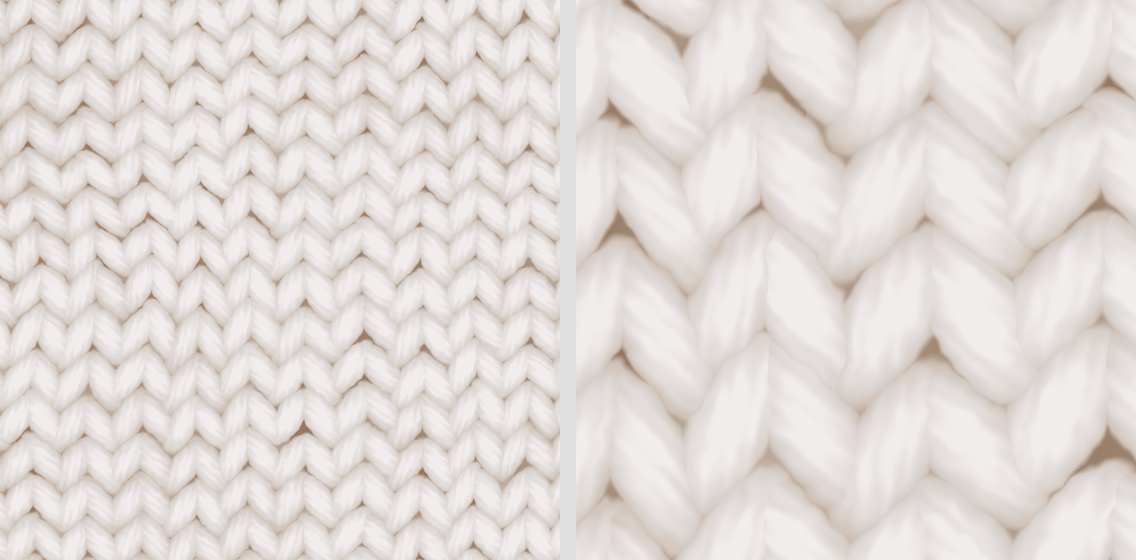
Left: the whole. Right: its middle third, enlarged.
Write a WebGL 1 fragment shader that draws this texture.

```glsl
precision highp float;
// Cream chunky stocking-stitch knit: leaning plump yarn leaves with dark gaps between.
uniform vec2 u_resolution;

#define COLUMNS 10.2     // V columns across the canvas
#define ROWS 13.6        // stitches up the canvas
#define APEX_X 0.062     // canvas x of the first column ridge
#define LEAN 0.57        // tilt of a strand from vertical, radians
#define LEAF_SIZE vec2(0.76, 0.34) // half length and half width, in rows
#define JITTER 0.11      // placement wobble of each strand
#define WANDER 0.42      // slow drift of the columns
#define PLY_FREQ 36.0    // twist ridges per strand
#define PLY_DEPTH 0.085
#define FIBRE_DEPTH 0.22

const vec3 HIGHLIGHT = vec3(0.95, 0.93, 0.93);
const vec3 WOOL      = vec3(0.885, 0.865, 0.855);
const vec3 SHADE     = vec3(0.85, 0.82, 0.80);
const vec3 CREASE    = vec3(0.82, 0.77, 0.73);
const vec3 GAP       = vec3(0.58, 0.47, 0.38);

float hash(vec2 p) {
  vec3 q = fract(vec3(p.xyx) * 0.1031);
  q += dot(q, q.yzx + 33.33);
  return fract((q.x + q.y) * q.z);
}

float noise(vec2 p) {
  vec2 cell = floor(p), f = fract(p);
  f = f * f * (3.0 - 2.0 * f);
  return mix(mix(hash(cell), hash(cell + vec2(1.0, 0.0)), f.x),
             mix(hash(cell + vec2(0.0, 1.0)), hash(cell + vec2(1.0, 1.0)), f.x), f.y);
}

// Highest strand at p: x = height, yz = position along and across it, w = its random tone.
vec4 topStrand(vec2 p, float halfColumn) {
  vec4 top = vec4(-9.0, 0.0, 0.0, 0.0);
  float here = floor(p.x / halfColumn);
  for (int i = -1; i <= 1; i++) {
    float side = here + float(i);
    float lean = mod(side, 2.0) < 0.5 ? -1.0 : 1.0;
    float rise = 0.35 * (hash(vec2(floor((side + 1.0) * 0.5), 7.0) + 40.0) - 0.5);
    float row = floor(p.y - rise);
    for (int j = -1; j <= 1; j++) {
      vec2 id = vec2(side, row + float(j)) + 50.0;
      vec2 wobble = vec2(hash(id), hash(id + 17.3)) - 0.5;
      vec2 center = vec2((side + 0.5) * halfColumn, row + float(j) + 0.5 + rise);
      vec2 d = p - center - JITTER * wobble;
      float angle = LEAN + 0.22 * (hash(id + 31.7) - 0.5);
      vec2 axis = vec2(lean * sin(angle), cos(angle));
      vec2 local = vec2(dot(d, axis), dot(d, vec2(axis.y, -axis.x)));
      vec2 e = local / (LEAF_SIZE * (0.96 + 0.12 * hash(id + 5.9)));
      float height = 1.0 - dot(e, e);
      if (height > top.x) top = vec4(height, local, hash(id + 71.1));
    }
  }
  return top;
}

void main() {
  vec2 uv = gl_FragCoord.xy / u_resolution;
  float halfColumn = 0.5 * ROWS / COLUMNS;

  // Hand-knit unevenness: slow drift plus a fuzzy edge
  vec2 p = (uv - vec2(APEX_X, 0.0)) * ROWS;
  p += WANDER * (vec2(noise(uv * 4.0 + 3.0), noise(uv * 4.0 + 19.0)) - 0.5);
  p += 0.05 * (vec2(noise(uv * 95.0), noise(uv * 95.0 + 37.0)) - 0.5);

  vec4 strand = topStrand(p, halfColumn);
  float height = strand.x;

  // Twisted plies and fine fibres run slightly across the strand
  float ply = strand.y * 0.34 + strand.z * 0.94;
  float body = smoothstep(0.05, 0.5, height);
  float ridges = sin(ply * PLY_FREQ + strand.w * 6.28 + 1.5 * noise(p * 3.0 + 60.0));
  float fibres = noise(vec2(ply * 16.0, strand.y * 4.0) + strand.w * 90.0 + 30.0) - 0.5;
  float tone = height + body * (PLY_DEPTH * ridges + FIBRE_DEPTH * fibres);
  tone += 0.16 * (strand.w - 0.5) + 0.18 * (noise(uv * 6.0 + 80.0) - 0.5);
  tone += 0.08 * (noise(uv * 150.0 + 11.0) - 0.5);

  // Wool shading from crease to crown
  vec3 color = mix(CREASE, SHADE, smoothstep(0.0, 0.28, tone));
  color = mix(color, WOOL, smoothstep(0.22, 0.55, tone));
  color = mix(color, HIGHLIGHT, smoothstep(0.5, 0.98, tone));

  // Brown gaps, strongest under the ridges and faint in the valleys
  float seam = floor(p.x / halfColumn + 0.5);
  float ridge = mod(seam, 2.0) < 0.5 ? 1.0 : 0.6;
  float strength = ridge * mix(0.3, 1.25, noise(p * 1.3 + 120.0));
  float gap = 1.0 - smoothstep(-0.24, 0.08, height + 0.1 * (noise(p * 14.0 + 200.0) - 0.5));
  color = mix(color, GAP, clamp(gap * strength, 0.0, 1.0));

  gl_FragColor = vec4(color, 1.0);
}
```
